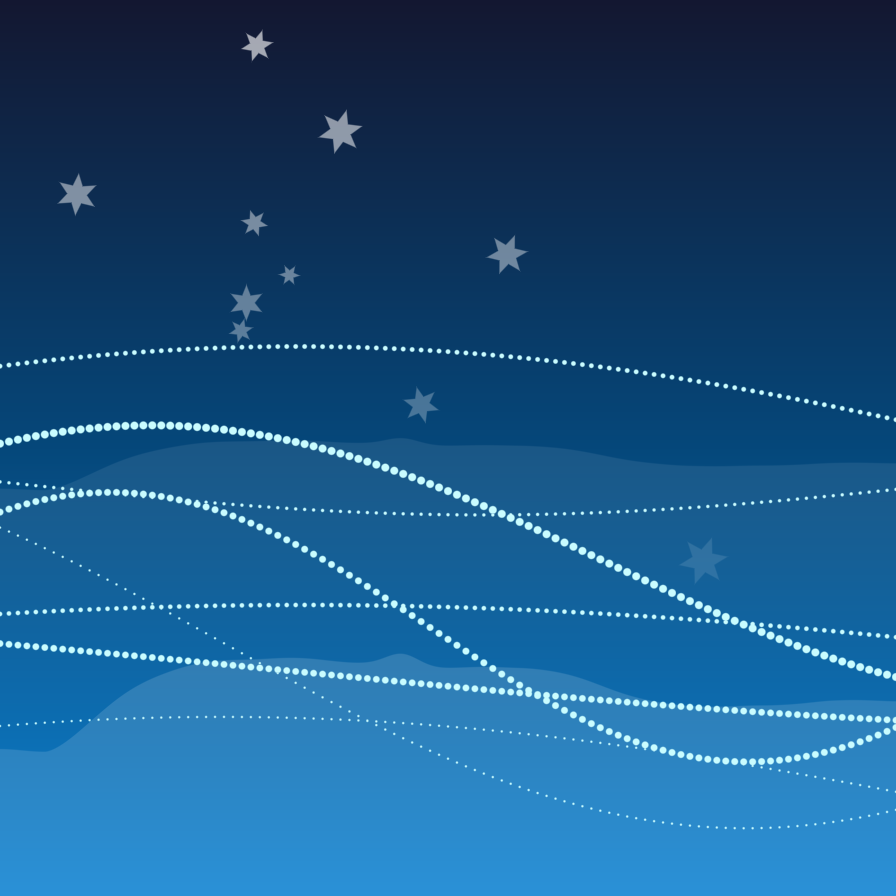
This background is drawn by a three.js fragment shader. Its source:

```glsl
#define SKY_TOP vec3(0.075, 0.09, 0.19)
#define SKY_MID vec3(0.02, 0.28, 0.48)
#define SKY_LOW vec3(0.06, 0.515, 0.825)
#define BEAD_COLOR vec3(0.79, 0.99, 1.0)
#define BEAD_STEP 0.01
#define EDGE 0.001
#define STAR_INNER 0.47
#define STAR_FADE 0.88
#define STAR_FLOOR 0.245

varying vec2 vUv;

const float PI = 3.14159265;

// Coverage of a signed distance, softened at the rim
float cover(float d) {
  return 1.0 - smoothstep(-EDGE, EDGE, d);
}

vec3 sky(float y) {
  vec3 upper = mix(SKY_MID, SKY_TOP, clamp(y * 2.0 - 1.0, 0.0, 1.0));
  return mix(SKY_LOW, upper, clamp(y * 2.0, 0.0, 1.0));
}

// Height of the hill above its foot: steep rise, small crest, long shoulder
float ridge(float x) {
  float rise = 1.0 - exp(-pow(max(x - 0.05, 0.0) / 0.092, 1.6));
  float crest = exp(-pow(abs(x - 0.449) / 0.026, 2.0));
  float h = 0.105 * rise + 0.013 * crest;
  h -= 0.011 * smoothstep(0.3, 0.5, x);
  h -= 0.043 * smoothstep(0.58, 0.77, x);
  h += 0.006 * smoothstep(0.85, 0.93, x);
  h += 0.003 * (1.0 - smoothstep(0.0, 0.05, x));
  return h + 0.0007 * sin(x * 61.0) * rise;
}

// Six-pointed star, faded towards the horizon
float star(vec2 center, float radius, float turn) {
  vec2 p = vUv - center;
  float sector = PI / 3.0;
  float a = atan(p.y, p.x + 1e-6) - turn + sector * 0.5;
  a = abs(mod(a, sector) - sector * 0.5);
  vec2 q = length(p) * vec2(cos(a), sin(a));
  vec2 tip = vec2(radius, 0.0);
  vec2 notch = STAR_INNER * radius * vec2(cos(PI / 6.0), 0.5);
  vec2 normal = normalize(vec2(notch.y, tip.x - notch.x));
  float glow = STAR_FADE * (center.y - STAR_FLOOR);
  return cover(dot(q - tip, normal)) * glow;
}

// Row of beads along mid + amp * cos(freq * (x - peak))
float strand(float mid, float amp, float freq, float peak, float radius) {
  float x = floor(vUv.x / BEAD_STEP + 0.5) * BEAD_STEP;
  float y = mid + amp * cos(freq * (x - peak));
  return cover(length(vUv - vec2(x, y)) - radius);
}

void main() {
  vec3 color = sky(vUv.y);

  // Two hills sharing one ridge, the far one flatter and fading down
  float hill = ridge(vUv.x);
  float far = cover(vUv.y - 0.453 - 0.53 * hill);
  float near = cover(vUv.y - 0.161 - hill);
  color = mix(color, vec3(1.0), far * 0.085 * smoothstep(0.15, 0.53, vUv.y));
  color = mix(color, vec3(1.0), near * mix(0.11, 0.145, clamp(vUv.y * 4.0, 0.0, 1.0)));

  // Stars
  float stars = 0.0;
  stars += star(vec2(0.287, 0.949), 0.0180, 0.20);
  stars += star(vec2(0.380, 0.853), 0.0250, 0.25);
  stars += star(vec2(0.086, 0.783), 0.0235, 0.44);
  stars += star(vec2(0.284, 0.751), 0.0150, -0.20);
  stars += star(vec2(0.566, 0.716), 0.0230, 0.14);
  stars += star(vec2(0.323, 0.693), 0.0115, -0.05);
  stars += star(vec2(0.275, 0.662), 0.0200, 0.52);
  stars += star(vec2(0.269, 0.631), 0.0135, 0.25);
  stars += star(vec2(0.470, 0.548), 0.0205, -0.28);
  stars += star(vec2(0.785, 0.374), 0.0275, 0.17);
  color = mix(color, vec3(1.0), min(stars, 1.0));

  // Beaded waves, from thick to fine
  float beads = strand(0.3730, 0.1523, 3.10, 0.169, 0.0044);
  beads = max(beads, strand(0.3001, 0.1504, 4.42, 0.124, 0.0038));
  beads = max(beads, strand(0.2513, 0.0638, 1.54, -0.697, 0.0037));
  beads = max(beads, strand(0.4763, 0.1370, 1.73, 0.332, 0.0026));
  beads = max(beads, strand(0.2454, 0.0794, 1.50, 0.339, 0.0025));
  beads = max(beads, strand(0.4605, -0.0352, 3.00, 0.540, 0.0018));
  beads = max(beads, strand(0.0827, 0.1172, 1.70, 0.247, 0.0012));
  beads = max(beads, strand(0.2826, -0.2070, 2.69, 0.833, 0.0012));
  color = mix(color, BEAD_COLOR, beads);

  gl_FragColor = vec4(color, 1.0);
}
```
